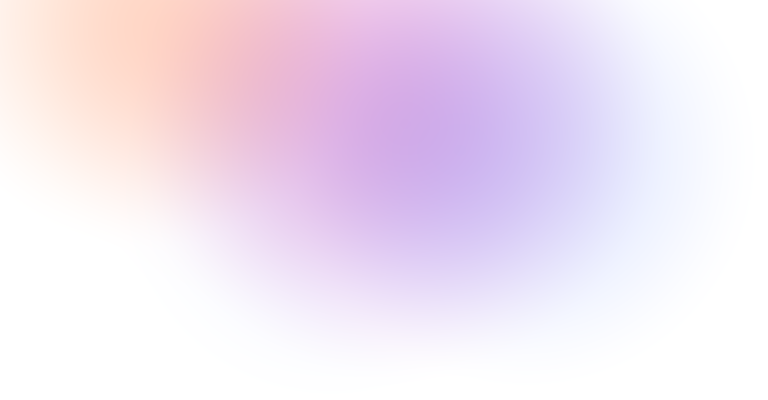
A Shadertoy shader for this background:

```glsl
// Soft overlapping glows of peach, pink, violet and blue on a white field

#define ASPECT 1.925
#define FALLOFF 1.75
#define PEACH_TINT  vec3(1.00, 0.87, 0.80)
#define PINK_TINT   vec3(1.00, 0.94, 0.95)
#define VIOLET_TINT vec3(0.92, 0.75, 0.93)
#define BLUE_TINT   vec3(0.87, 0.90, 1.00)
#define HAZE_TINT   vec3(0.95, 0.96, 1.00)

// Filter that is fully tinted at the centre and clear at the radius
vec3 glow(vec2 p, vec2 center, float radius, vec3 tint) {
    vec2 q = (p - center) / radius;
    float strength = pow(max(1.0 - dot(q, q), 0.0), FALLOFF);
    return mix(vec3(1.0), tint, strength);
}

void mainImage(out vec4 fragColor, in vec2 fragCoord) {
    // Canvas height is one unit; width is ASPECT units
    vec2 p = fragCoord / iResolution.xy * vec2(ASPECT, 1.0);
    vec3 color = vec3(1.0);

    // Warm glows at the upper left
    color *= glow(p, vec2(0.37, 0.95), 0.58, PEACH_TINT);
    color *= glow(p, vec2(0.68, 0.83), 0.63, PINK_TINT);

    // Violet core
    color *= glow(p, vec2(1.00, 0.72), 0.69, VIOLET_TINT);

    // Cool glows at the right and below
    color *= glow(p, vec2(1.32, 0.61), 0.60, BLUE_TINT);
    color *= glow(p, vec2(0.83, 0.53), 0.56, HAZE_TINT);

    fragColor = vec4(color, 1.0);
}
```
